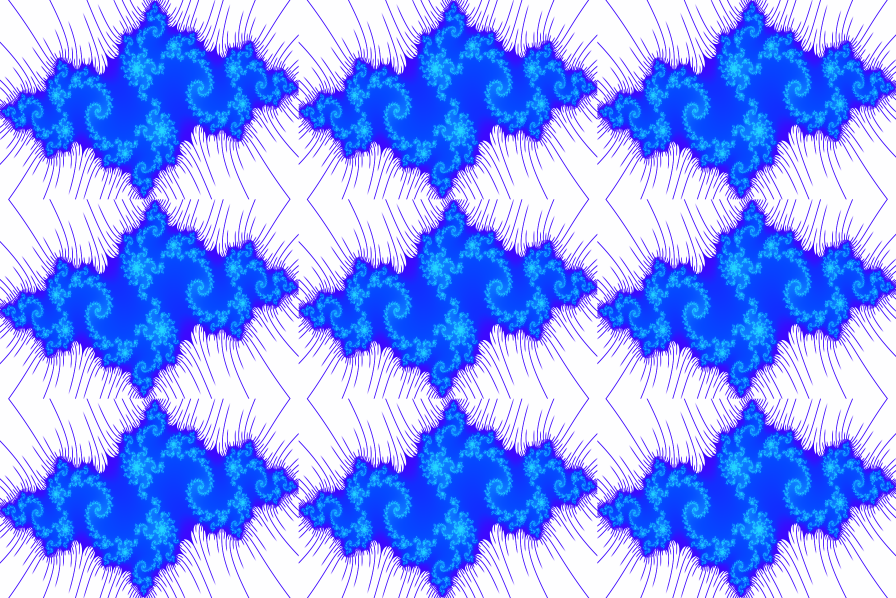
Reproduce this pattern procedurally as a WebGL 2 fragment shader.

```glsl
#version 300 es
precision highp float;
// Three by three tiles, each holding one blue Julia set of z*z + c on white.
// Escape time colours the body from violet to cyan; thin hairs follow the
// field lines, where an early iterate lies close to the imaginary axis.

uniform vec2 u_resolution;
out vec4 fragColor;

const vec2 REPEATS = vec2(3.0);
const vec2 HALF_VIEW = vec2(1.55, 0.872);   // half extent of a tile in the plane
const vec2 JULIA_C = vec2(-0.81, -0.2);
const int MAX_STEPS = 180;
const int FIRST_HAIR = 4;                   // iterate that draws the longest hairs
const int FIRST_STALK = 6;                  // iterate that starts the solid body
const float BAILOUT = 1.0e4;
const float STALK = 1.6;                    // half width of the strip around the axis
const float HAIR_WIDTH = 0.0042;            // least half width of a hair
const int SAMPLES = 3;

const vec3 PAPER = vec3(0.995, 0.995, 1.0);
const vec3 VIOLET = vec3(0.24, 0.03, 1.0);
const vec3 ULTRAMARINE = vec3(0.07, 0.18, 1.0);
const vec3 BLUE = vec3(0.02, 0.28, 1.0);
const vec3 AZURE = vec3(0.05, 0.45, 1.0);
const vec3 CYAN = vec3(0.14, 0.84, 1.0);

vec2 complexSquare(vec2 z) {
    return vec2(z.x * z.x - z.y * z.y, 2.0 * z.x * z.y);
}

// Slow escape runs towards cyan, fast escape towards violet.
vec3 escapeColor(float steps) {
    vec3 color = mix(VIOLET, ULTRAMARINE, smoothstep(9.0, 13.5, steps));
    color = mix(color, BLUE, smoothstep(13.0, 23.0, steps));
    color = mix(color, AZURE, smoothstep(21.0, 36.0, steps));
    return mix(color, CYAN, smoothstep(31.0, 74.0, steps));
}

// Size of the iterate at which the hairs of a level fade out.
float hairReach(int level, float size) {
    if (level == FIRST_HAIR) return 1.0;
    float limit = 3000.0 * exp2(-1.3 * float(level - FIRST_HAIR - 1));
    return 1.0 - smoothstep(0.1 * limit, limit, size);
}

// Coverage of the strip around the imaginary axis, pulled back to the plane.
float hairCoverage(vec2 z, float stretch, int level, float blur) {
    float strip = level < FIRST_STALK ? 0.0 : STALK / stretch;
    float width = max(strip, HAIR_WIDTH);
    float coverage = 1.0 - smoothstep(width - blur, width + blur, abs(z.x) / stretch);
    return coverage * hairReach(level, length(z));
}

vec3 juliaColor(vec2 z, vec2 c, float blur) {
    float stretch = 1.0;
    float hair = 0.0;
    float steps = float(MAX_STEPS);
    for (int i = 0; i < MAX_STEPS; i++) {
        float size = length(z);
        if (i >= FIRST_HAIR && hair < 1.0) {
            hair = max(hair, hairCoverage(z, max(stretch, 1.0e-6), i, blur));
        }
        if (size > BAILOUT) {
            steps = float(i) - log2(log(size) / log(BAILOUT));
            break;
        }
        stretch *= 2.0 * size;
        z = complexSquare(z) + c;
    }
    return mix(PAPER, escapeColor(steps), hair);
}

void main() {
    float blur = HALF_VIEW.x * REPEATS.x / (u_resolution.x * float(SAMPLES));
    vec3 sum = vec3(0.0);
    // Average a small grid of samples to smooth the fine filigree.
    for (int j = 0; j < SAMPLES; j++) {
        for (int i = 0; i < SAMPLES; i++) {
            vec2 offset = (vec2(i, j) + 0.5) / float(SAMPLES) - 0.5;
            vec2 uv = (gl_FragCoord.xy + offset) / u_resolution;
            vec2 z = (fract(uv * REPEATS) * 2.0 - 1.0) * HALF_VIEW;
            sum += juliaColor(z, JULIA_C, blur);
        }
    }
    fragColor = vec4(sum / float(SAMPLES * SAMPLES), 1.0);
}
```
